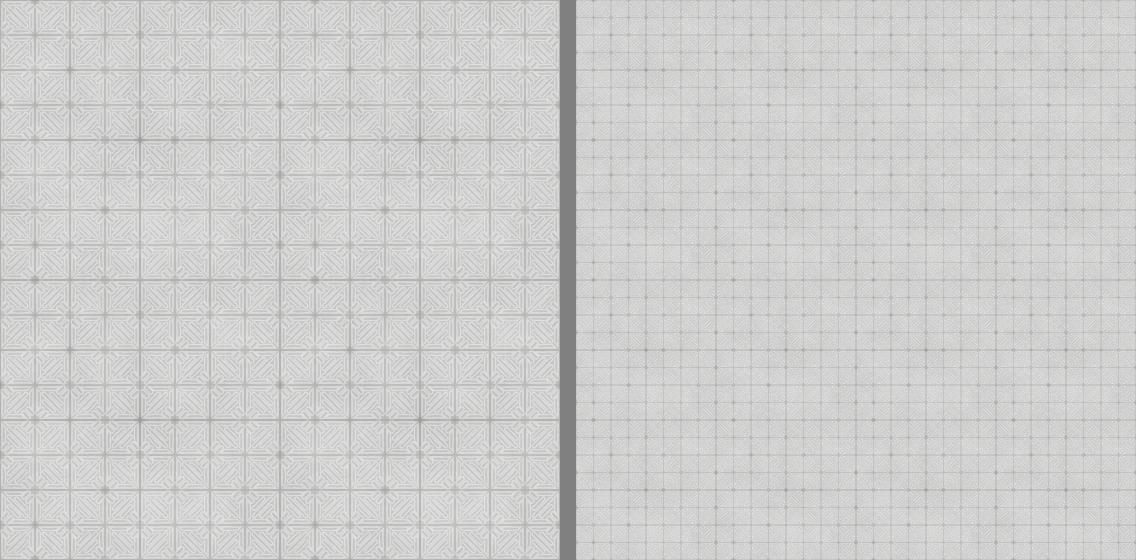
Left: one tile. Right: repeated 2 by 2.
Give the GLSL for this pattern, as a WebGL 2 fragment shader.

```glsl
#version 300 es
precision highp float;

#define TILES 16.0
#define WEAR_PERIOD 8.0
#define LINE_HALF 0.021
#define LINE_SOFT 0.017
#define JOINT_HALF 0.014
#define JOINT_SOFT 0.016
#define WOBBLE 0.014
#define STAIN 0.06
#define GRAIN 0.022
#define GLAZE_COLOR vec3(0.782, 0.781, 0.779)
#define LINE_COLOR vec3(0.876, 0.87, 0.868)
#define JOINT_COLOR vec3(0.635, 0.635, 0.625)

uniform vec2 u_resolution;
out vec4 outColor;

float hash(vec2 p) {
  return fract(sin(dot(p, vec2(127.1, 311.7))) * 43758.5453);
}

// Value noise in tile units; a whole scale makes it wrap
float noise(vec2 p, float scale) {
  p *= scale;
  float period = WEAR_PERIOD * scale;
  vec2 i = floor(p), f = fract(p);
  f = f * f * (3.0 - 2.0 * f);
  vec2 a = mod(i, period), b = mod(i + 1.0, period);
  return mix(mix(hash(a), hash(vec2(b.x, a.y)), f.x),
             mix(hash(vec2(a.x, b.y)), hash(b), f.x), f.y);
}

float capsule(vec2 p, float halfLength, float radius) {
  return length(vec2(max(abs(p.x) - halfLength, 0.0), p.y)) - radius;
}

// Strip beside a tile edge with both ends cut at 45 degrees
float miteredStrip(float along, float depth, float start, float end) {
  float sides = abs(depth - 0.107) - 0.05;
  float ends = max(start + depth - along, along + depth - end) * 0.7071;
  return max(sides, ends);
}

// Distance to the outlines of one tile, symmetric about both diagonals
float motif(vec2 p) {
  if (p.x + p.y > 1.0) p = 1.0 - p.yx;
  p = vec2(max(p.x, p.y), min(p.x, p.y));
  float u = (p.x + p.y) * 0.7071;
  float v = (p.x - p.y) * 0.7071;

  // Short ovals pointing at the two star corners
  float d = abs(capsule(vec2(u - 0.28, v - 0.082), 0.09, 0.055));

  // Bars across the diagonal, the middle one longest
  d = min(d, abs(capsule(vec2(v, u - 0.707), 0.34, 0.05)));
  d = min(d, abs(capsule(vec2(v, u - 0.555), 0.19, 0.05)));

  // Border strips meeting in the side corners
  return min(d, abs(miteredStrip(p.x, p.y, 0.24, 0.94)));
}

// Joints are heavier on every second and fourth line
vec2 jointWeight(vec2 line) {
  vec2 second = 1.0 - step(0.5, mod(line, 2.0));
  vec2 fourth = 1.0 - step(0.5, mod(line, 4.0));
  return 0.48 + 0.27 * second + 0.25 * fourth;
}

void main() {
  vec2 grid = gl_FragCoord.xy / u_resolution * TILES;
  float pixel = TILES / min(u_resolution.x, u_resolution.y);
  vec2 cell = floor(grid);
  vec2 local = fract(grid);

  // Mirror neighbours so that four tiles share each star
  vec2 flip = mod(cell + vec2(0.0, 1.0), 2.0);
  vec2 p = mix(local, 1.0 - local, flip);
  p += WOBBLE * (vec2(noise(grid, 9.0), noise(grid + 3.7, 9.0)) - 0.5);

  // Cloudy stains, tone per tile and fine grain
  float cloud = noise(grid, 1.0) * 0.6 + noise(grid + 2.3, 3.0) * 0.4 - 0.5;
  float grain = noise(grid, 24.0) - 0.5;
  float tone = hash(mod(cell, WEAR_PERIOD) + 5.0) - 0.5;
  vec3 color = GLAZE_COLOR + STAIN * cloud + 0.018 * tone;

  // Pale relief lines, worn unevenly
  float soft = max(LINE_SOFT, 0.5 * pixel);
  float line = 1.0 - smoothstep(-soft, soft, motif(p) - LINE_HALF);
  float worn = 0.82 + 0.25 * noise(grid + 1.4, 5.0);
  color = mix(color, LINE_COLOR + 0.5 * STAIN * cloud, line * min(worn, 1.0));
  color += GRAIN * grain;

  // Joints with a faint dirty rim
  vec2 nearest = floor(grid + 0.5);
  vec2 gap = abs(grid - nearest);
  vec2 weight = jointWeight(nearest);
  float jointSoft = max(JOINT_SOFT, 0.5 * pixel);
  vec2 joint = weight * (1.0 - smoothstep(JOINT_HALF - jointSoft, JOINT_HALF + jointSoft, gap));
  vec2 rim = weight * exp(-gap * 24.0);
  color -= 0.025 * max(rim.x, rim.y);
  color = mix(color, JOINT_COLOR, max(joint.x, joint.y) * (0.85 + 0.15 * noise(grid, 4.0)));

  // Dirt gathered at some crossings
  float dirt = pow(hash(mod(nearest, WEAR_PERIOD) + 17.0), 4.0);
  color -= 0.09 * dirt * exp(-dot(gap, gap) * 70.0);

  outColor = vec4(clamp(color, 0.0, 1.0), 1.0);
}
```
